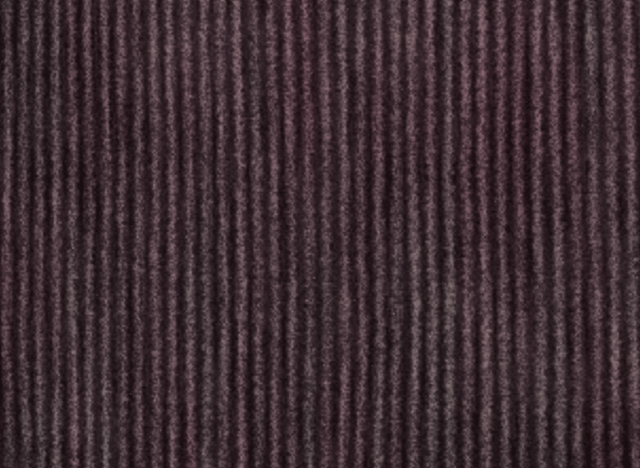
Write a Shadertoy shader that draws this texture.

```glsl
// Worn corduroy: 37 soft vertical ribs, slightly wider toward the right.
// A rounded rib profile leans gently, then is roughened by fine pile fuzz,
// long strands, per-rib tone changes, worn patches and sparse lint.
#define RIB_COUNT 37.0
#define RIB_SPREAD 2.8
#define RIB_WANDER 0.12
#define EDGE_FRAY 0.20
#define PILE_ROWS 170.0
#define PILE_AMOUNT 0.62
#define STRAND_AMOUNT 0.30
#define WEAR_AMOUNT 0.30
#define LINT_AMOUNT 0.30
#define GROOVE_COLOR vec3(0.098, 0.052, 0.066)
#define MID_COLOR vec3(0.236, 0.173, 0.197)
#define RIDGE_COLOR vec3(0.440, 0.358, 0.378)

float hash(vec2 p) {
    vec3 q = fract(p.xyx * vec3(0.1031, 0.1030, 0.0973));
    q += dot(q, q.yzx + 33.33);
    return fract((q.x + q.y) * q.z);
}

float noise(vec2 p) {
    vec2 cell = floor(p), f = fract(p);
    f = f * f * (3.0 - 2.0 * f);
    float low = mix(hash(cell), hash(cell + vec2(1, 0)), f.x);
    float high = mix(hash(cell + vec2(0, 1)), hash(cell + vec2(1, 1)), f.x);
    return mix(low, high, f.y);
}

float fbm(vec2 p) {
    float sum = 0.0, weight = 0.5;
    for (int i = 0; i < 4; i++) {
        sum += weight * noise(p);
        p = p * 2.03 + 17.1;
        weight *= 0.5;
    }
    return sum / 0.9375;
}

// Rib coordinate: each whole step crosses one rib, centred at one half.
float ribCoordinate(vec2 uv) {
    float ribs = uv.x * (RIB_COUNT + RIB_SPREAD * (1.0 - uv.x));
    float bend = noise(vec2(uv.x * 5.0, uv.y * 3.0) + 4.0) - 0.5;
    float lean = 0.30 * uv.x * (0.5 - uv.y);
    return ribs + 2.0 * RIB_WANDER * bend - lean;
}

// Sparse round fibres caught in the pile.
float lint(vec2 p) {
    vec2 cell = floor(p);
    vec2 centre = 0.3 + 0.4 * vec2(hash(cell + 5.0), hash(cell + 9.0));
    float spot = 1.0 - smoothstep(0.05, 0.32, length(fract(p) - centre));
    return spot * step(0.988, hash(cell + 31.0));
}

void mainImage(out vec4 fragColor, in vec2 fragCoord) {
    vec2 uv = fragCoord / iResolution.xy;
    vec2 cloth = fragCoord / iResolution.y;

    // Ribs with finely frayed sides and individually shifted crests
    float rib = ribCoordinate(uv);
    float fray = noise(vec2(rib * 4.0, cloth.y * 130.0)) - 0.5;
    float across = rib + EDGE_FRAY * fray;
    float id = floor(across);
    float crest = (noise(vec2(id * 3.7, cloth.y * 4.0)) - 0.5) * 0.16;
    float phase = fract(across) - 0.5;
    float ridge = 0.5 + 0.5 * cos(6.2831853 * (phase + crest * (1.0 - 4.0 * phase * phase)));

    // Short tufts, fine grain and long strands
    float tufts = noise(vec2(rib * 6.0, cloth.y * PILE_ROWS)) - 0.5;
    float grain = noise(cloth * PILE_ROWS * 1.3 + 40.0) - 0.5;
    float pile = 0.45 * tufts + 0.55 * grain;
    float strands = noise(vec2(rib * 5.0, cloth.y * 11.0) + 70.0) - 0.5;

    // Uneven wear and light falloff
    float ribTone = (hash(vec2(id, 8.0)) - 0.5) * ridge;
    float wear = fbm(cloth * vec2(5.0, 3.5) + 12.0) - 0.5;
    float light = 0.10 * (uv.y - 0.5) + 0.08 * (uv.x - 0.5);
    float corner = smoothstep(0.30, 0.0, distance(uv, vec2(1.0, 0.0)));

    float tone = 0.155 + 0.65 * ridge;
    tone += PILE_AMOUNT * pile * (0.55 + 0.65 * ridge);
    tone += STRAND_AMOUNT * strands + 0.14 * ribTone;
    tone += WEAR_AMOUNT * wear + light - 0.12 * corner;
    tone += LINT_AMOUNT * lint(cloth * 80.0);
    tone = clamp(tone, 0.0, 1.15);

    // Groove to ridge colour, with drifting rose and grey tints
    vec3 color = mix(GROOVE_COLOR, MID_COLOR, min(tone * 2.0, 1.0));
    color = mix(color, RIDGE_COLOR, max(tone * 2.0 - 1.0, 0.0));
    vec2 fromGlow = uv - vec2(0.65, 0.72);
    float rose = noise(vec2(id * 0.73, cloth.y * 2.5) + 23.0) - 0.5;
    rose += 0.4 * exp(-12.0 * dot(fromGlow, fromGlow));
    color *= 1.0 + rose * vec3(0.07, -0.08, -0.01);

    fragColor = vec4(clamp(color, 0.0, 1.0), 1.0);
}
```
